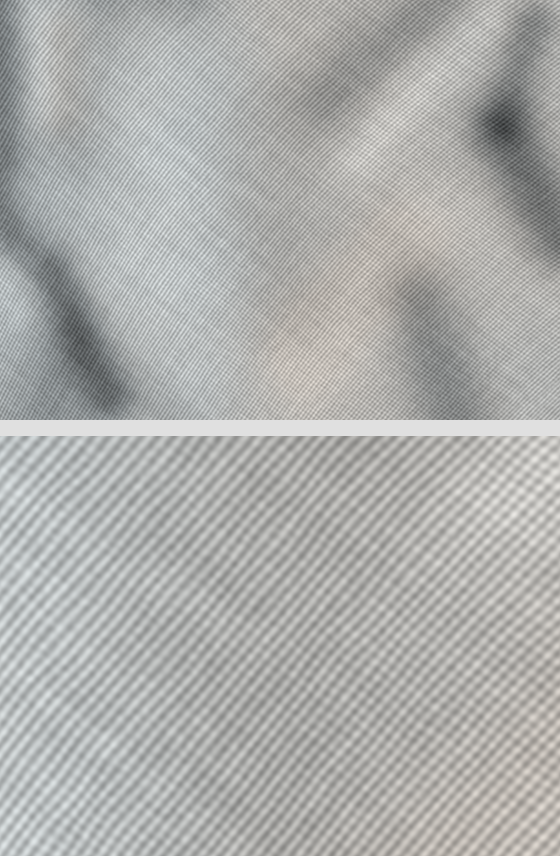
Top: the whole. Bottom: its middle third, enlarged.
Give the GLSL for this texture, as a Shadertoy shader.

```glsl
// Softly folded grey cloth with a fine diagonal ribbed weave.
// Broad folds are blurred line segments that raise or lower the light;
// two curved sets of threads, with uneven yarn, are laid on top.

float hash(vec2 p) {
    return fract(sin(dot(p, vec2(127.1, 311.7))) * 43758.5453);
}

float noise(vec2 p) {
    vec2 i = floor(p), f = fract(p);
    f = f * f * (3.0 - 2.0 * f);
    return mix(mix(hash(i), hash(i + vec2(1, 0)), f.x),
               mix(hash(i + vec2(0, 1)), hash(i + vec2(1, 1)), f.x), f.y);
}

float fbm(vec2 p) {
    float sum = 0.0, amp = 0.5;
    for (int i = 0; i < 4; i++) {
        sum += amp * noise(p);
        p = mat2(1.6, 1.2, -1.2, 1.6) * p + 7.3;
        amp *= 0.5;
    }
    return sum;
}

// Soft ridge or valley around the segment a-b
float fold(vec2 p, vec2 a, vec2 b, float width) {
    vec2 ab = b - a;
    float t = clamp(dot(p - a, ab) / dot(ab, ab), 0.0, 1.0);
    float d = length(p - a - ab * t) / width;
    return exp(-d * d);
}

float foldLight(vec2 p) {
    p += 0.04 * (vec2(fbm(p * 4.0), fbm(p * 4.0 + 31.0)) - 0.47);
    float light = 0.695 + 0.06 * (fbm(p * 3.0 + 4.0) - 0.47);

    // Broad lit slopes
    light += 0.06 * fold(p, vec2(0.34, 0.80), vec2(0.46, 0.15), 0.19);
    light += 0.07 * fold(p, vec2(1.15, 0.98), vec2(0.85, 0.62), 0.07);
    light += 0.07 * fold(p, vec2(0.09, 0.96), vec2(0.10, 0.74), 0.04);
    light += 0.06 * fold(p, vec2(0.00, 0.37), vec2(0.04, 0.26), 0.07);
    light += 0.05 * fold(p, vec2(0.75, 0.12), vec2(1.05, 0.45), 0.12);

    // Shallow shadows
    light -= 0.07 * fold(p, vec2(0.24, 0.88), vec2(0.18, 0.68), 0.09);
    light -= 0.10 * fold(p, vec2(0.26, 1.02), vec2(0.46, 1.02), 0.08);
    light -= 0.14 * fold(p, vec2(0.78, 0.77), vec2(1.06, 1.02), 0.10);
    light -= 0.05 * fold(p, vec2(0.62, 0.66), vec2(0.66, 0.30), 0.14);
    light -= 0.07 * fold(p, vec2(0.32, 0.08), vec2(0.40, 0.00), 0.08);

    // Deep creases
    light -= 0.20 * fold(p, vec2(-0.01, 1.00), vec2(0.00, 0.62), 0.055);
    light -= 0.21 * fold(p, vec2(-0.02, 0.52), vec2(0.03, 0.43), 0.06);
    light -= 0.24 * fold(p, vec2(0.12, 0.36), vec2(0.25, 0.06), 0.06);
    light -= 0.12 * fold(p, vec2(0.16, 0.16), vec2(0.10, 0.00), 0.10);
    light -= 0.19 * fold(p, vec2(1.26, 0.94), vec2(1.19, 0.72), 0.06);
    light -= 0.26 * fold(p, vec2(1.20, 0.68), vec2(1.34, 0.44), 0.08);
    light -= 0.17 * fold(p, vec2(0.99, 0.29), vec2(1.09, -0.02), 0.09);
    return light;
}

// Thread brightness from -1 to 1, faded where it is too fine to resolve
float thread(float phase) {
    float fade = 1.0 - smoothstep(0.38, 0.55, fwidth(phase));
    return fade * sin(6.2832 * phase);
}

void mainImage(out vec4 fragColor, in vec2 fragCoord) {
    vec2 p = fragCoord / iResolution.y;
    float light = foldLight(p);

    // Thread coordinates, bent across the cloth and by the folds
    vec2 q = p + 0.010 * vec2(noise(p * 5.0), noise(p * 5.0 + 17.0));
    float across = 0.97 * q.x - 0.08 * q.x * q.x - 0.50 * q.y
                 - 0.22 * q.x * q.y + 0.02 * light;
    float along = 0.62 * q.x + 0.76 * q.y - 0.05 * q.x * q.x;

    // Ribs run up to the right; the cross threads show in patches
    float wobble = 0.3 * noise(vec2(across * 40.0, along * 25.0));
    float rib = thread(across * 112.0 + wobble);
    float cross = thread(along * 116.0 + wobble);
    float patches = smoothstep(0.35, 0.6, fbm(p * 3.0 + 12.0) + 0.12 * (p.x - 0.6));
    patches = max(patches, fold(p, vec2(0.0, 0.3), vec2(0.1, 0.0), 0.18));
    float weave = rib * mix(0.086, 0.072, patches)
                + cross * mix(0.014, 0.036, patches);

    // Uneven yarn: faint streaks both ways, and fine fuzz
    float streaks = noise(vec2(across * 112.0, along * 14.0))
                  + noise(vec2(across * 9.0, along * 116.0)) - 1.0;
    float fuzz = noise(p * 230.0) - 0.5;
    float shade = light + weave * (0.55 + 0.65 * light)
                + 0.036 * streaks + 0.06 * fuzz;

    // Cool on the left and in creases, warm on the right-hand slopes
    float warmth = smoothstep(0.45, 0.72, p.x) * 0.40
                 + 0.6 * (fbm(p * 2.5 + 50.0) - 0.45);
    warmth += 0.5 * fold(p, vec2(0.72, 0.16), vec2(0.95, 0.42), 0.12);
    warmth += 0.4 * fold(p, vec2(0.15, 0.92), vec2(0.15, 0.72), 0.06);
    warmth -= 1.6 * max(0.64 - light, 0.0);
    vec3 cool = vec3(0.965, 1.005, 1.02);
    vec3 warm = vec3(1.03, 1.0, 0.965);
    vec3 cloth = shade * mix(cool, warm, clamp(warmth + 0.22, 0.0, 1.0));

    fragColor = vec4(clamp(cloth, 0.0, 1.0), 1.0);
}
```
